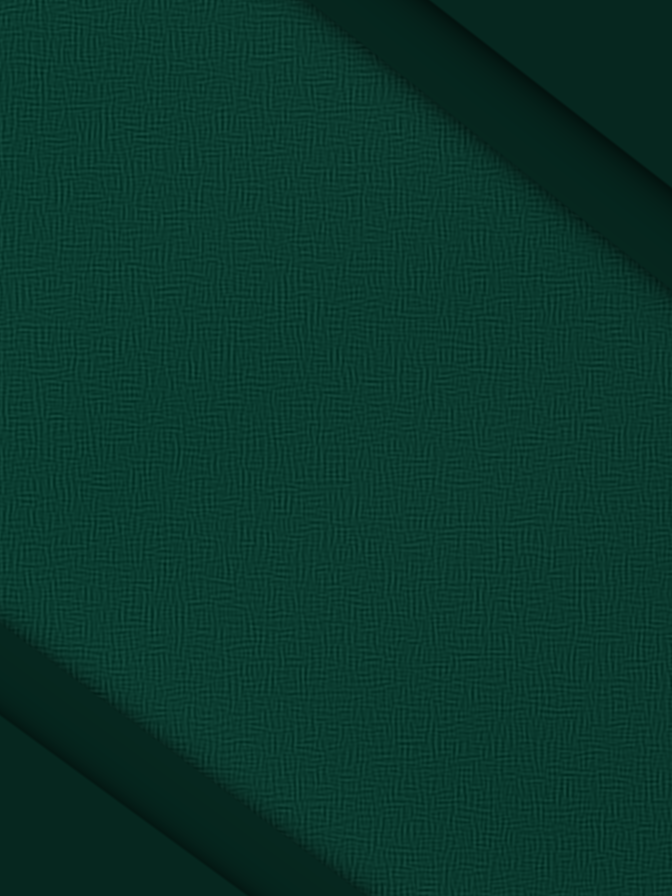
This background is drawn by a Shadertoy shader. Its source:

```glsl
// Dark green embossed cloth between two pairs of folded paper corners.
// The cloth sums oriented ripples scattered over jittered cells; the corners
// are half planes, each casting a soft shadow on the layer beneath it.

vec3 hash3(vec2 cell) {
    vec3 q = fract(cell.xyx * vec3(0.1031, 0.1030, 0.0973));
    q += dot(q, q.yxz + 33.33);
    return fract((q.xxy + q.yzz) * q.zyx);
}

// Signed distance to the line a-b, positive on its left side
float lineDistance(vec2 p, vec2 a, vec2 b) {
    vec2 along = normalize(b - a);
    return dot(p - a, vec2(-along.y, along.x));
}

// Cellular ripples: each cell runs its threads nearly upright or level
float weave(vec2 p, float cells, float frequency) {
    vec2 grid = p * cells;
    vec2 home = floor(grid);
    float ripple = 0.0, energy = 0.0;
    for (int j = -1; j <= 1; j++) {
        for (int i = -1; i <= 1; i++) {
            vec2 cell = home + vec2(i, j);
            vec3 rnd = hash3(cell);
            vec2 offset = grid - cell - rnd.xy;
            float angle = rnd.z < 0.56 ? 0.0 : 1.5708;
            angle += (rnd.x - 0.5) * 0.22;
            float weight = exp(-2.6 * dot(offset, offset));
            float threads = dot(offset, vec2(cos(angle), sin(angle)));
            ripple += weight * sin(threads * frequency / cells + rnd.y * 6.28);
            energy += weight * weight;
        }
    }
    return ripple / sqrt(energy + 0.02);
}

// Lay a sheet over the colour below, with a shadow spilling past its edge
vec3 layer(vec3 below, vec3 sheet, float d, float spread, float depth) {
    float shadow = depth * exp(-max(-d, 0.0) / spread);
    float soft = 0.0015 + 0.5 / iResolution.y;
    return mix(below * (1.0 - shadow), sheet, smoothstep(-soft, soft, d));
}

void mainImage(out vec4 fragColor, in vec2 fragCoord) {
    vec2 p = fragCoord / iResolution.y;
    p.x *= 0.75 * iResolution.y / iResolution.x;

    // Cloth: a broad tonal drift, two scales of thread and a faint grid
    float drift = sin(p.x * 7.0 + 1.4 * sin(p.y * 5.0)) * sin(p.y * 8.0 + 1.0);
    float grain = 0.85 * weave(p, 82.0, 880.0);
    grain += 0.55 * weave(p + 3.7, 110.0, 1150.0);
    grain += 0.25 * sin(p.x * 880.0) + 0.15 * sin(p.y * 880.0);
    vec3 color = vec3(0.044, 0.232, 0.186) + 0.004 * drift;
    color += vec3(0.021, 0.029, 0.027) * grain;
    color *= 1.04 - 0.10 * p.x;

    // Sheet edges, positive towards their corners
    float upperBand = lineDistance(p, vec2(0.343, 1.0), vec2(0.750, 0.676));
    float upperFold = lineDistance(p, vec2(0.479, 1.0), vec2(0.750, 0.790));
    float lowerBand = lineDistance(p, vec2(0.408, 0.0), vec2(0.0, 0.304));
    float lowerFold = lineDistance(p, vec2(0.277, 0.0), vec2(0.0, 0.202));

    // Bands on the cloth, then the folded corners on the bands
    vec3 paper = vec3(0.022, 0.152, 0.120);
    color = layer(color, paper, upperBand, 0.012, 0.45);
    color = layer(color, paper, lowerBand, 0.011, 0.40);
    color = layer(color, paper, upperFold, 0.018, 0.58);
    color = layer(color, paper, lowerFold, 0.013, 0.45);

    fragColor = vec4(color, 1.0);
}
```
